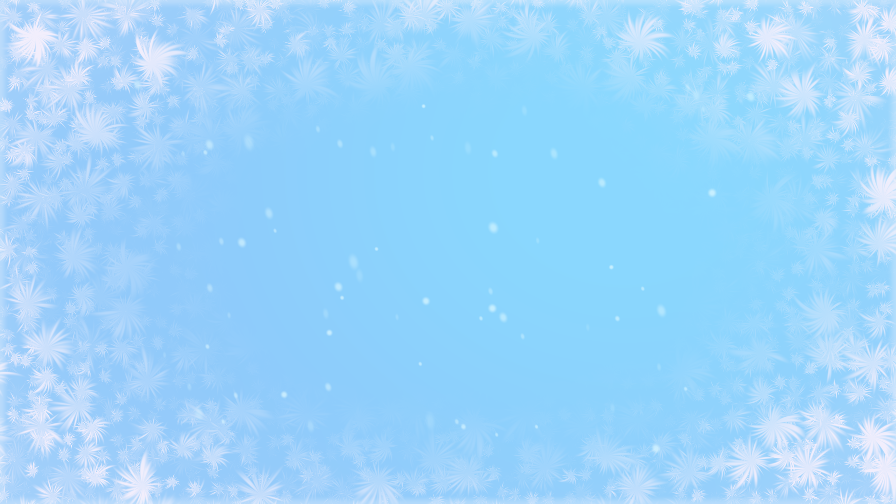
Give the GLSL for this background, as a Shadertoy shader.

```glsl
// A frosted window: a soft blue sky, feathery ice growing in from the borders
// and drifting snow. Ice is built from jittered cells, each holding a radial
// plume whose needles come from gradient noise sampled around a circle.

const vec2 PLUME_SEED = vec2(17.3, 41.7);
const int FLAKE_COUNT = 68;

vec2 hash2(vec2 p) {
    vec3 q = fract(vec3(p.xyx) * vec3(0.1031, 0.1030, 0.0973));
    q += dot(q, q.yzx + 33.33);
    return fract((q.xx + q.yz) * q.zy);
}

float gradientDot(vec2 cell, vec2 corner, vec2 local) {
    return dot(hash2(cell + corner) * 2.0 - 1.0, local - corner);
}

float gradientNoise(vec2 p) {
    vec2 cell = floor(p);
    vec2 f = fract(p);
    vec2 u = f * f * f * (f * (f * 6.0 - 15.0) + 10.0);
    float low = mix(gradientDot(cell, vec2(0, 0), f), gradientDot(cell, vec2(1, 0), f), u.x);
    float high = mix(gradientDot(cell, vec2(0, 1), f), gradientDot(cell, vec2(1, 1), f), u.x);
    return mix(low, high, u.y);
}

vec2 rotate(vec2 v, float angle) {
    float c = cos(angle), s = sin(angle);
    return vec2(c * v.x - s * v.y, s * v.x + c * v.y);
}

// One fan of ice needles around the origin, about one unit in radius
float plume(vec2 v, vec2 seed) {
    float r = length(v);
    vec2 random = hash2(seed + PLUME_SEED);
    vec2 dir = rotate(v / max(r, 0.0001), (random.x - 0.5) * r * 1.4);
    vec2 facing = rotate(vec2(1, 0), random.y * 6.2832);
    vec2 offset = random * 60.0 + 20.0;
    float lobes = gradientNoise(dir * 2.4 + offset);
    float needles = gradientNoise(dir * 6.5 + offset.yx + r * 0.5);
    float reach = 0.72 + 0.22 * dot(dir, facing) + 0.5 * lobes + 0.45 * needles;
    float body = 1.0 - smoothstep(0.25 * reach, max(reach, 0.1), r);
    float streaks = 0.8 + 0.9 * needles * smoothstep(0.0, 0.4, r);
    return body * streaks * mix(0.45, 1.1, random.x);
}

// Brightest plume among the neighbouring cells
float frostLayer(vec2 p, float density, float seed) {
    p = p * density + seed;
    vec2 home = floor(p);
    float ice = 0.0;
    for (int y = -1; y <= 1; y++) {
        for (int x = -1; x <= 1; x++) {
            vec2 cell = home + vec2(x, y);
            vec2 centre = cell + 0.15 + 0.7 * hash2(cell);
            ice = max(ice, plume((p - centre) / 0.85, cell));
        }
    }
    return ice;
}

vec3 skyColour(vec2 p) {
    vec3 deepBlue = vec3(0.56, 0.785, 0.98);
    vec3 brightCyan = vec3(0.54, 0.845, 0.995);
    float d = length((p - vec2(1.24, 0.66)) * vec2(0.85, 1.0));
    return mix(brightCyan, deepBlue, smoothstep(0.1, 0.95, d));
}

// Soft flakes, stretched along their fall
float snow(vec2 p, float aspect) {
    float cover = 0.0;
    for (int i = 0; i < FLAKE_COUNT; i++) {
        vec2 id = vec2(float(i) + 3.0, 9.0);
        vec2 place = mix(vec2(0.15, 0.11), vec2(0.84, 0.85), hash2(id));
        vec2 kind = hash2(id + 57.0);
        vec2 v = rotate(p - place * vec2(aspect, 1.0), -0.3 + 0.4 * (kind.y - 0.5));
        float size = mix(0.0035, 0.0105, kind.x * kind.x);
        float d = length(v / vec2(size, size * mix(1.0, 2.0, kind.y)));
        float flake = 1.0 - smoothstep(0.25, 1.25, d);
        cover = max(cover, flake * mix(0.75, 0.15, kind.y));
    }
    return cover;
}

void mainImage(out vec4 fragColor, in vec2 fragCoord) {
    vec2 uv = fragCoord / iResolution.xy;
    float aspect = iResolution.x / iResolution.y;
    vec2 p = uv * vec2(aspect, 1.0);

    // Frost thickens away from an oval clearing
    vec2 q = (uv - vec2(0.515, 0.495)) * vec2(2.0, 1.86);
    float edge = length(q) + 0.12 * gradientNoise(p * 4.0 + 8.0);
    float growth = smoothstep(0.5, 1.12, edge);
    float rim = smoothstep(0.9, 1.3, edge);

    // Three sizes of plume over a thin haze
    float ice = frostLayer(p, 9.0, 11.0);
    ice = max(ice, 0.85 * frostLayer(p, 15.0, 37.0));
    ice = max(ice, 0.8 * frostLayer(p, 27.0, 73.0));
    float feather = smoothstep(0.22, 1.0, ice);
    float frost = growth * (0.08 + 0.92 * feather) + 0.1 * rim;

    vec3 iceColour = mix(vec3(0.83, 0.91, 0.99), vec3(0.95, 0.935, 0.99), growth);
    vec3 colour = mix(skyColour(p), iceColour, clamp(frost, 0.0, 1.0));

    // Pale line along the pane's border
    vec2 border = min(uv, 1.0 - uv) * vec2(aspect, 1.0);
    float glow = 1.0 - smoothstep(0.0, 0.018, min(border.x, border.y));
    colour = mix(colour, vec3(0.88, 0.93, 0.99), 0.4 * glow);

    colour = mix(colour, vec3(0.86, 0.97, 1.0), snow(p, aspect));
    fragColor = vec4(colour, 1.0);
}
```
